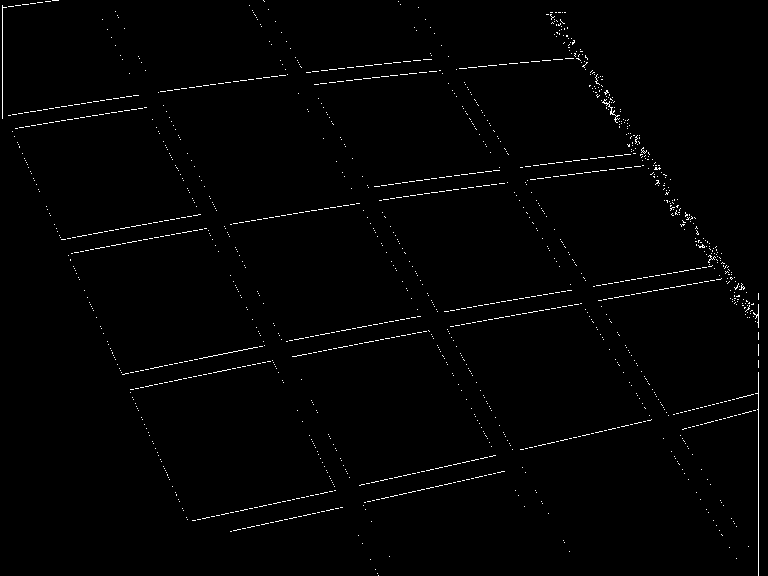
Write a WebGL 2 fragment shader that draws this pattern.

```glsl
#version 300 es
precision highp float;

uniform vec2 u_resolution;
out vec4 outColor;

const float CELLS = 576.0;      // stair-step cells per canvas height
const float GUTTER = 0.055;     // half gap between tiles, in tiles
const float DASH = 0.42;        // half height of a dash, in cells
const float DOT = 0.25;         // half width of a dot, in cells
const float BAND = 0.055;       // half width of the ragged border, in tiles
const float GAIN = 1.1;
const float COLUMNS = 4.0;
const float LAST_ROW = 3.0;
const int MISSING_LOWER = 0x4002; // one bit per segment of a row line
const int MISSING_UPPER = 0x0028;
const vec2 BOW = vec2(0.005, 0.0025);
const vec2 FRAME_X = vec2(2.0, 758.0);
const vec2 LEFT_FRAME_Y = vec2(5.0, 118.0);
const float RIGHT_FRAME_Y = 293.0;
const vec3 BACKGROUND = vec3(0.0);
const vec3 LINE_COLOR = vec3(1.0);

// Perspective from tile space to the canvas, y downward
const mat3 TILE_TO_CANVAS = mat3(
    0.2819, -0.0312, 0.0315,
    0.0932, 0.1992, -0.0400,
    0.0, 0.2153, 1.0);

float hash(vec2 p) {
    vec3 q = fract(p.xyx * 0.1031);
    q += dot(q, q.yzx + 33.33);
    return fract((q.x + q.y) * q.z);
}

vec2 project(mat3 toTile, vec2 p) {
    vec3 q = toTile * vec3(p, 1.0);
    return q.xy / q.z;
}

// Tile coordinates with a slight lens bow
vec2 tileCoord(mat3 toTile, vec2 p) {
    vec2 uv = project(toTile, p);
    float u = clamp(uv.x, -1.0, 4.5);
    float t = clamp(uv.y / 3.0, 0.0, 1.0);
    float arch = u * (3.0 - u);
    vec2 bend = BOW * vec2(max(arch, 0.0), arch * (1.0 - 2.0 * t * t * t));
    return project(toTile, p + bend);
}

bool inside(float x, float lo, float hi) {
    return x >= lo && x <= hi;
}

// Dashed upper and lower edges of the tiles
bool rowEdge(vec2 id, vec2 f, float d) {
    bool lower = f.y < 0.5;
    float line = id.y + (lower ? 0.0 : 1.0);
    if (line < -1.0 || line > LAST_ROW) return false;
    int bit = int(max(line, 0.0) * COLUMNS + id.x);
    int missing = lower ? MISSING_LOWER : MISSING_UPPER;
    if (line >= 0.0 && ((missing >> bit) & 1) == 1) return false;
    float trim = 0.04 * hash(id + vec2(17.0, line + 9.0));
    if (lower && line == LAST_ROW && id.x == 0.0) trim = 0.2;
    return abs(d) < DASH && inside(f.x, GUTTER + trim, 1.0 - GUTTER);
}

// Sparse dots along the left and right edges, thinning at the bottom
bool columnEdge(vec2 id, vec2 f, float d, vec2 cell) {
    bool leftEdge = f.x < 0.5;
    bool outer = leftEdge && id.x == 0.0;
    if (!leftEdge && id.x == COLUMNS - 1.0) return false;
    if (outer && (id.y >= LAST_ROW || id.y < 0.0)) return false;
    float side = leftEdge ? 3.0 : 8.0;
    float wear = hash(id * 7.0 + side + 50.0);
    float patchy = hash(vec2(floor(f.y * 5.0) + side, id.x * 13.0 + id.y + 20.0));
    float density = outer ? 0.55 : mix(0.1, 0.55, wear) * (0.4 + 1.2 * patchy);
    if (id.y >= LAST_ROW) density *= 1.0 - 0.8 * f.y;
    return abs(d) < DOT && inside(f.y, GUTTER, 1.0 - GUTTER) && hash(cell) < density;
}

// Clumped specks along the right side of the tiles
bool raggedBorder(vec2 uv, vec2 cell) {
    if (!inside(uv.y, -0.37, 2.45)) return false;
    float wander = 0.06 * (hash(vec2(floor(uv.y * 14.0) + 40.0, 5.0)) - 0.5);
    float clump = hash(floor(cell / 5.0) + 71.0);
    return abs(uv.x - COLUMNS + 0.01 - wander) < BAND
        && hash(cell + 31.0) < 0.5 * clump * clump;
}

// Upright lines at the frame and a stub on the border's top
bool frameLines(vec2 c) {
    bool left = c.x == FRAME_X.x && inside(c.y, LEFT_FRAME_Y.x, LEFT_FRAME_Y.y);
    bool right = c.x == FRAME_X.y && c.y >= RIGHT_FRAME_Y
        && hash(vec2(floor(c.y / 4.0), 3.0)) > 0.1;
    bool stub = c.y == 12.0 && inside(c.x, 550.0, 566.0) && hash(c) < 0.7;
    return left || right || stub;
}

float ink(mat3 toTile, vec2 cell) {
    if (frameLines(cell)) return 1.0;
    if (!inside(cell.x, FRAME_X.x, FRAME_X.y)) return 0.0;
    vec2 p = (cell + 0.5) / CELLS;
    vec2 uv = tileCoord(toTile, p);
    if (raggedBorder(uv, cell)) return 1.0;
    vec2 id = floor(uv), f = uv - id;
    if (!inside(id.x, 0.0, COLUMNS - 1.0)) return 0.0;
    vec2 perCell = vec2(tileCoord(toTile, p + vec2(1.0 / CELLS, 0.0)).x - uv.x,
                        tileCoord(toTile, p + vec2(0.0, 1.0 / CELLS)).y - uv.y);
    vec2 d = (min(f, 1.0 - f) - GUTTER) / perCell;
    return rowEdge(id, f, d.y) || columnEdge(id, f, d.x, cell) ? 1.0 : 0.0;
}

void main() {
    // Average the cells under this pixel by area
    mat3 toTile = inverse(TILE_TO_CANVAS);
    float size = CELLS / u_resolution.y;
    vec2 center = vec2(gl_FragCoord.x, u_resolution.y - gl_FragCoord.y) * size;
    vec2 lo = center - 0.5 * size, hi = center + 0.5 * size;
    int count = int(ceil(size)) + 1;
    float sum = 0.0;
    for (int y = 0; y < count; y++) {
        for (int x = 0; x < count; x++) {
            vec2 cell = floor(lo) + vec2(x, y);
            vec2 overlap = max(min(hi, cell + 1.0) - max(lo, cell), 0.0);
            float area = overlap.x * overlap.y;
            if (area > 0.0) sum += area * ink(toTile, cell);
        }
    }
    float coverage = min(GAIN * sum / (size * size), 1.0);
    outColor = vec4(mix(BACKGROUND, LINE_COLOR, coverage), 1.0);
}
```
